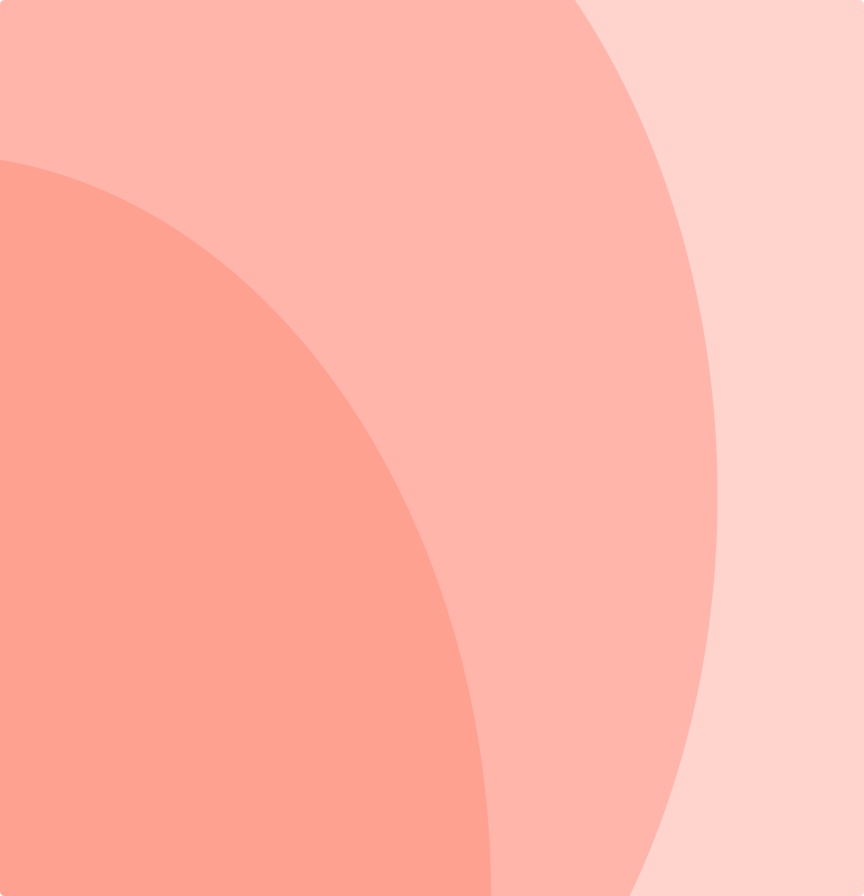
Reproduce this background procedurally as a Shadertoy shader.

```glsl
// Flat layered coral backdrop: two equal tall ellipses, offset from each other,
// over a pale ground with slightly rounded corners.
// Edges come from distance estimates, smoothed over one pixel; unit = canvas height.

#define RADII        vec2(0.6263, 0.8307)
#define BACK_CENTER  vec2(0.1745, 0.4466)
#define FRONT_CENTER vec2(-0.0781, -0.0026)
#define CORNER       0.005
#define PALE         vec3(1.0, 0.831, 0.800)
#define CORAL        vec3(1.0, 0.710, 0.665)
#define DEEP_CORAL   vec3(1.0, 0.631, 0.565)

// Approximate signed distance to an axis-aligned ellipse.
float ellipseDistance(vec2 p, vec2 radii) {
    float k = length(p / radii);
    return k * (k - 1.0) / max(length(p / (radii * radii)), 1e-4);
}

// Signed distance to a rounded box centred on the origin.
float roundedBoxDistance(vec2 p, vec2 halfSize, float radius) {
    vec2 q = abs(p) - halfSize + radius;
    return length(max(q, 0.0)) + min(max(q.x, q.y), 0.0) - radius;
}

// Coverage of a shape with a one-pixel soft edge.
float coverage(float dist) {
    return clamp(0.5 - dist * iResolution.y, 0.0, 1.0);
}

void mainImage(out vec4 fragColor, in vec2 fragCoord) {
    vec2 p = fragCoord / iResolution.y;
    vec2 halfCanvas = 0.5 * iResolution.xy / iResolution.y;

    // Layers from back to front
    vec3 color = PALE;
    color = mix(color, CORAL, coverage(ellipseDistance(p - BACK_CENTER, RADII)));
    color = mix(color, DEEP_CORAL, coverage(ellipseDistance(p - FRONT_CENTER, RADII)));

    // White outside the rounded corners
    float panel = coverage(roundedBoxDistance(p - halfCanvas, halfCanvas, CORNER));
    fragColor = vec4(mix(vec3(1.0), color, panel), 1.0);
}
```
